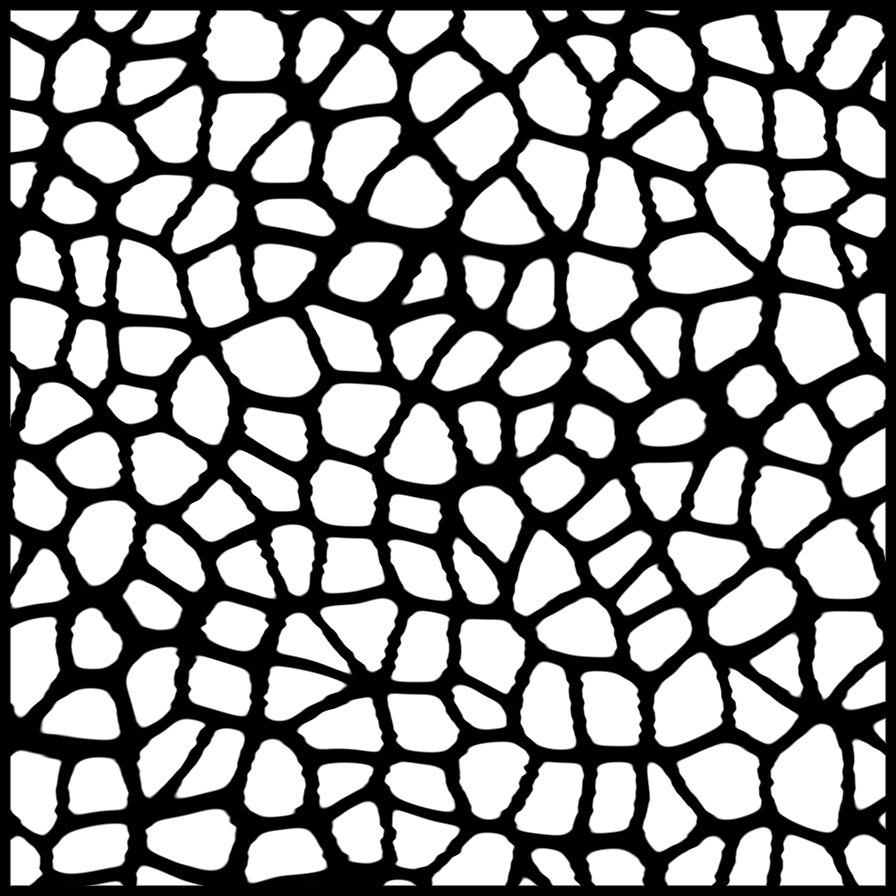
Give the GLSL for this pattern, as a three.js fragment shader.

```glsl
varying vec2 vUv;

const vec2 GRID = vec2(14.0, 12.2);
const float FRAME = 0.0117;
const float SOFT = 0.0013;
const vec3 INK = vec3(0.0);
const vec3 PAPER = vec3(1.0);

vec3 hash3(vec2 p) {
  vec3 q = fract(p.xyx * vec3(0.1031, 0.1030, 0.0973) + 0.137);
  q += dot(q, q.yxz + 33.33);
  return fract((q.xxy + q.yzz) * q.zyx);
}

float valueNoise(vec2 p) {
  vec2 i = floor(p);
  vec2 f = fract(p);
  f = f * f * (3.0 - 2.0 * f);
  float low = mix(hash3(i).x, hash3(i + vec2(1.0, 0.0)).x, f.x);
  float high = mix(hash3(i + vec2(0.0, 1.0)).x, hash3(i + 1.0).x, f.x);
  return mix(low, high, f.y);
}

// Layered sines bend the walls and vary the cell sizes
vec2 bend(vec2 p) {
  vec2 broad = sin(p.yx * vec2(9.0, 7.0) + p * 5.0 + vec2(0.6, 2.1));
  vec2 fine = sin(p.yx * vec2(38.0, 43.0) + p * 17.0 + vec2(1.7, 4.2));
  return p + 0.014 * broad + 0.0035 * fine;
}

// Sideways roughness, strongest on upright walls
vec2 fray(vec2 p, float amount) {
  float n = valueNoise(p * vec2(28.0, 150.0)) - 0.5;
  return p + vec2(n * amount, 0.0);
}

// Seed position in canvas units; z is 0 for a missing seed
vec3 seed(vec2 cell) {
  vec3 h = hash3(cell + 40.0);
  vec2 pos = (cell + 0.5 + (h.xy - 0.5) * 0.84) / GRID;
  return vec3(pos, step(0.06, h.z));
}

vec2 nearestCell(vec2 p) {
  vec2 home = floor(p * GRID);
  vec2 best = home;
  float bestDist = 10.0;
  for (int j = -2; j <= 2; j++) {
    for (int i = -2; i <= 2; i++) {
      vec2 cell = home + vec2(float(i), float(j));
      vec3 s = seed(cell);
      float d = length(s.xy - p);
      if (s.z > 0.5 && d < bestDist) {
        bestDist = d;
        best = cell;
      }
    }
  }
  return best;
}

// Smooth minimum of the distances to all walls rounds the corners
float wallDistance(vec2 p, vec2 cell, float sharpness) {
  vec2 own = seed(cell).xy;
  float sum = 0.0;
  for (int j = -3; j <= 3; j++) {
    for (int i = -3; i <= 3; i++) {
      vec3 s = seed(cell + vec2(float(i), float(j)));
      vec2 gap = s.xy - own;
      if (s.z > 0.5 && dot(gap, gap) > 0.000001) {
        float d = dot(0.5 * (own + s.xy) - p, normalize(gap));
        sum += exp(-sharpness * d);
      }
    }
  }
  return -log(sum) / sharpness;
}

float frameDistance(vec2 p, float width) {
  vec2 d = min(p, 1.0 - p);
  return min(d.x, d.y) - width;
}

void main() {
  vec2 p = fray(bend(vUv), 0.0055);
  vec2 cell = nearestCell(p);

  // Each cell has its own roundness and wall thickness
  vec3 h = hash3(cell + 91.0);
  float sharpness = mix(130.0, 310.0, h.x);
  float thickness = 0.0066 + 0.005 * h.y * h.y * h.y * h.y;
  float hole = wallDistance(p, cell, sharpness) - thickness;

  float inside = min(hole, frameDistance(vUv, FRAME));
  gl_FragColor = vec4(mix(INK, PAPER, smoothstep(-SOFT, SOFT, inside)), 1.0);
}
```
